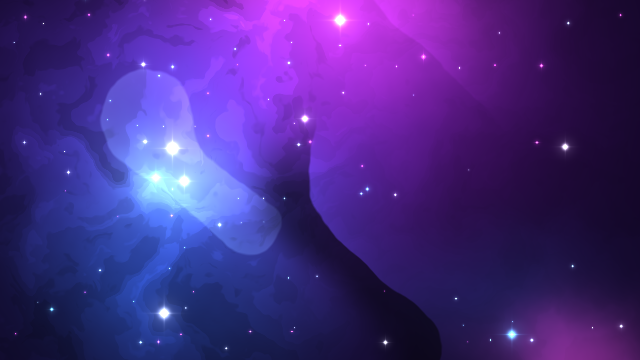
Reproduce this background procedurally as a Shadertoy shader.

```glsl
const vec3 NIGHT = vec3(0.055, 0.022, 0.13);
const vec3 MAGENTA = vec3(0.55, 0.16, 0.48);
const vec3 VIOLET = vec3(0.27, 0.05, 0.36);
const vec3 INDIGO = vec3(0.16, 0.09, 0.36);
const vec3 AZURE = vec3(0.07, 0.25, 0.48);
const vec3 CYAN = vec3(0.18, 0.36, 0.26);
const vec3 ICE = vec3(0.35, 0.85, 1.0);
const vec3 PINK = vec3(1.0, 0.35, 0.9);

vec2 hash2(vec2 p) {
    vec3 q = fract(p.xyx * vec3(0.1031, 0.1030, 0.0973));
    q += dot(q, q.yzx + 33.33);
    return fract((q.xx + q.yz) * q.zy);
}

float cornerSlope(vec2 cell, vec2 corner, vec2 f) {
    return dot(hash2(cell + corner) * 2.0 - 1.0, f - corner);
}

float gradientNoise(vec2 p) {
    vec2 i = floor(p), f = fract(p);
    vec2 u = f * f * f * (f * (f * 6.0 - 15.0) + 10.0);
    vec2 e = vec2(0.0, 1.0);
    return mix(mix(cornerSlope(i, e.xx, f), cornerSlope(i, e.yx, f), u.x),
               mix(cornerSlope(i, e.xy, f), cornerSlope(i, e.yy, f), u.x), u.y);
}

float fbm(vec2 p) {
    float sum = 0.0, amp = 0.6;
    for (int i = 0; i < 5; i++) {
        sum += amp * gradientNoise(p);
        p = mat2(1.6, 1.2, -1.2, 1.6) * p + 7.3;
        amp *= 0.5;
    }
    return sum;
}

// Flat layers with soft borders, like painted clouds
float terrace(float v, float steps) {
    float s = v * steps;
    return (floor(s) + smoothstep(0.0, 0.3, fract(s))) / steps;
}

float glow(vec2 p, vec2 center, vec2 radius) {
    vec2 d = (p - center) / radius;
    return exp(-dot(d, d));
}

float capsule(vec2 p, vec2 a, vec2 b, float r) {
    vec2 pa = p - a, ba = b - a;
    return length(pa - ba * clamp(dot(pa, ba) / dot(ba, ba), 0.0, 1.0)) - r;
}

float smoothUnion(float a, float b, float k) {
    float h = clamp(0.5 + 0.5 * (b - a) / k, 0.0, 1.0);
    return mix(b, a, h) - k * h * (1.0 - h);
}

// Light fading inward from a crisp border where d is zero
float innerRim(float d, float width, float soft) {
    return smoothstep(-soft, soft, d) * exp(-max(d, 0.0) / width);
}

float star(vec2 p, vec2 center, float size) {
    vec2 d = abs(p - center) / size;
    float core = 1.3 * exp(-dot(d, d) * 22.0);
    float rays = exp(-d.x * 4.0 - d.y * 28.0) + exp(-d.y * 4.0 - d.x * 28.0);
    return core + 0.8 * rays + 0.12 * exp(-dot(d, d) * 2.0);
}

vec3 starField(vec2 p, float cellSize, float density, float seed) {
    vec2 cell = floor(p / cellSize);
    vec2 place = hash2(cell + seed), kind = hash2(cell + seed + 51.7);
    vec2 center = (cell + 0.25 + 0.5 * place) * cellSize;
    float size = cellSize * mix(0.06, 0.24, kind.y * kind.y * kind.y);
    vec3 tint = mix(mix(ICE, vec3(1.0), place.x), PINK, step(0.75, place.y));
    float chance = density * (0.7 + 1.3 * glow(center, vec2(0.5, 0.55), vec2(0.3)));
    return tint * star(p, center, size) * step(kind.x, chance);
}

vec3 nebula(vec2 p, float soft) {
    vec2 warp = vec2(fbm(p * 3.0 + 4.0), fbm(p * 3.0 + 19.0));
    vec2 q = p + 0.14 * warp;
    float cloud = terrace(fbm(q * 3.2 + warp) + 0.5, 9.0) - 0.5;
    float leftSide = 1.0 - smoothstep(0.65, 1.05, p.x);

    // Broad colour glows
    vec3 col = NIGHT;
    col += MAGENTA * glow(q, vec2(0.93, 1.03), vec2(0.37, 0.30));
    col += VIOLET * glow(p, vec2(1.0, 0.78), vec2(0.55, 0.5));
    col += INDIGO * glow(q, vec2(0.45, 0.76), vec2(0.5, 0.36));
    col += AZURE * glow(q, vec2(0.5, 0.34), vec2(0.37, 0.4));
    col += CYAN * glow(q, vec2(0.47, 0.52), vec2(0.16, 0.14));
    col += MAGENTA * 0.8 * glow(q, vec2(1.6, -0.02), vec2(0.2, 0.15));
    col += AZURE * 0.28 * glow(q, vec2(1.4, 0.15), vec2(0.3, 0.2));
    col *= 1.0 + cloud * mix(0.25, 1.1, leftSide);

    // Bright cloud with a rounded head and a tail
    vec2 w = p + 0.05 * warp;
    float head = length(w - vec2(0.41, 0.67)) - 0.125;
    float tail = capsule(w, vec2(0.47, 0.56), vec2(0.70, 0.37), 0.075);
    float inside = -smoothUnion(head, tail, 0.08);
    col += vec3(0.10, 0.14, 0.16) * innerRim(inside, 0.12, soft);

    // Dark lane and the lit bank on its right
    float bank = p.x - 0.87 - 0.34 * smoothstep(0.45, 0.03, p.y) - 0.07 * warp.x;
    float reach = 1.0 - smoothstep(0.45, 0.72, p.y);
    float lane = smoothstep(-0.22, -0.06, bank) * (1.0 - smoothstep(-soft, soft, bank));
    col *= 1.0 - 0.5 * lane * reach;
    col += vec3(0.05, 0.05, 0.15) * innerRim(bank, 0.14, soft) * reach * smoothstep(0.0, 0.4, p.y);

    // Faint fold running down from the top
    float fold = (p.x - 1.03 - 1.05 * (1.0 - p.y)) * 0.69 + 0.06 * warp.y;
    return col + vec3(0.07, 0.025, 0.09) * innerRim(fold, 0.08, soft) * smoothstep(0.62, 0.9, p.y);
}

void mainImage(out vec4 fragColor, in vec2 fragCoord) {
    vec2 p = fragCoord / iResolution.y;
    vec3 col = nebula(p, 1.5 / iResolution.y);
    col += starField(p, 0.11, 0.32, 3.0) + starField(p, 0.07, 0.16, 29.0);

    // Leading stars
    float lead = star(p, vec2(0.479, 0.588), 0.06) + star(p, vec2(0.945, 0.944), 0.06);
    lead += star(p, vec2(0.456, 0.130), 0.06) + star(p, vec2(0.512, 0.497), 0.045);
    lead += star(p, vec2(1.570, 0.592), 0.035) + star(p, vec2(0.847, 0.670), 0.035);
    float cool = star(p, vec2(0.433, 0.507), 0.05) + star(p, vec2(1.422, 0.071), 0.05);
    col += vec3(lead) + ICE * cool;
    fragColor = vec4(clamp(col, 0.0, 1.0), 1.0);
}
```
